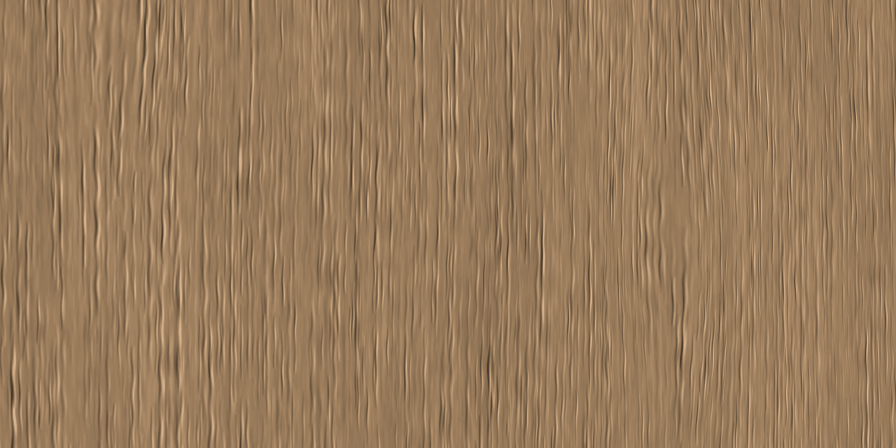
Give the GLSL for this texture, as a Shadertoy shader.

```glsl
float hash(vec2 p) {
    p = fract(p * vec2(0.1031, 0.1137) + 0.317);
    p += dot(p, p.yx + 33.33);
    return fract((p.x + p.y) * p.x * 7.31);
}

// Scattered tapered streaks: x is a plain band, y a groove with a lit right edge
vec2 streaks(vec2 p, vec2 cell, float seed) {
    vec2 sum = vec2(0.0);
    float column = floor(p.x / cell.x);
    for (float i = -1.0; i <= 1.0; i++) {
        float c = column + i;
        float y = p.y / cell.y + 7.0 * hash(vec2(c, seed));
        vec2 id = vec2(c, floor(y) + 19.0 * seed);
        float strength = hash(id + 41.3);
        float phase = 6.28 * hash(id + 13.9);
        float halfLength = mix(0.3, 0.5, hash(id + 3.7));
        float along = (fract(y) - 0.5) / halfLength;
        float taper = sqrt(max(1.0 - along * along, 0.0));
        float across = p.x / cell.x - c - 0.5 - 0.6 * (hash(id + 87.1) - 0.5);
        across += 0.06 * sin(p.y * 73.0 + phase);
        float core = exp(-across * across / 0.026) * (0.8 + 0.35 * sin(p.y * 41.0 + phase));
        float rim = exp(-pow(across - 0.34, 2.0) / 0.026) * (0.75 + 0.45 * sin(p.y * 57.0 - phase));
        float band = exp(-across * across / 0.16);
        sum.x += (strength - 0.5) * taper * band;
        sum.y += strength * strength * taper * (0.9 * rim - core);
    }
    return sum;
}

// Grain parting around a lens-shaped figure
float lens(vec2 q, float tightness) {
    return -0.42 * q.x * exp(-q.x * q.x * tightness - q.y * q.y * 11.0);
}

void mainImage(out vec4 fragColor, in vec2 fragCoord) {
    vec2 uv = fragCoord / iResolution.y;

    // Grain direction: slow drift, faint wobble and two figures
    vec2 p = uv;
    p.x += 0.005 * sin(uv.y * 3.1 + uv.x * 2.3) + 0.0012 * sin(uv.y * 9.0 + uv.x * 6.0);
    p.x += 0.0004 * sin(uv.y * 67.0 + uv.x * 43.0);
    p.x += lens(uv - vec2(1.5, 0.45), 80.0) + lens(uv - vec2(0.24, 1.04), 90.0);
    p.x *= 0.85 + 0.13 * p.x;

    // Broad bands and fine fibres
    float tone = 0.1 * streaks(p, vec2(0.12, 1.3), 1.0).x;
    tone += 0.08 * streaks(p, vec2(0.034, 0.9), 2.0).x;
    tone += 0.15 * streaks(p, vec2(0.009, 0.35), 3.0).x;
    tone += 0.15 * streaks(p, vec2(0.0055, 0.06), 7.0).x;
    tone += 0.012 * sin(uv.x * 4.7 + 0.6 * sin(uv.y * 2.0));

    // Open pores, deeper towards the left
    float depth = mix(1.15, 0.9, smoothstep(0.2, 1.9, uv.x));
    tone += depth * 0.36 * streaks(p, vec2(0.0185, 0.6), 4.0).y;
    tone += depth * 0.38 * streaks(p, vec2(0.0145, 0.37), 5.0).y;
    tone += 0.36 * streaks(p, vec2(0.0115, 0.19), 6.0).y;

    // Warm oak, with paler and greyer highlights
    vec3 oak = vec3(0.596, 0.479, 0.353) * (1.0 + clamp(tone, -0.5, 0.4));
    oak += vec3(0.0, 0.06, 0.14) * max(tone - 0.05, 0.0);
    fragColor = vec4(oak, 1.0);
}
```
